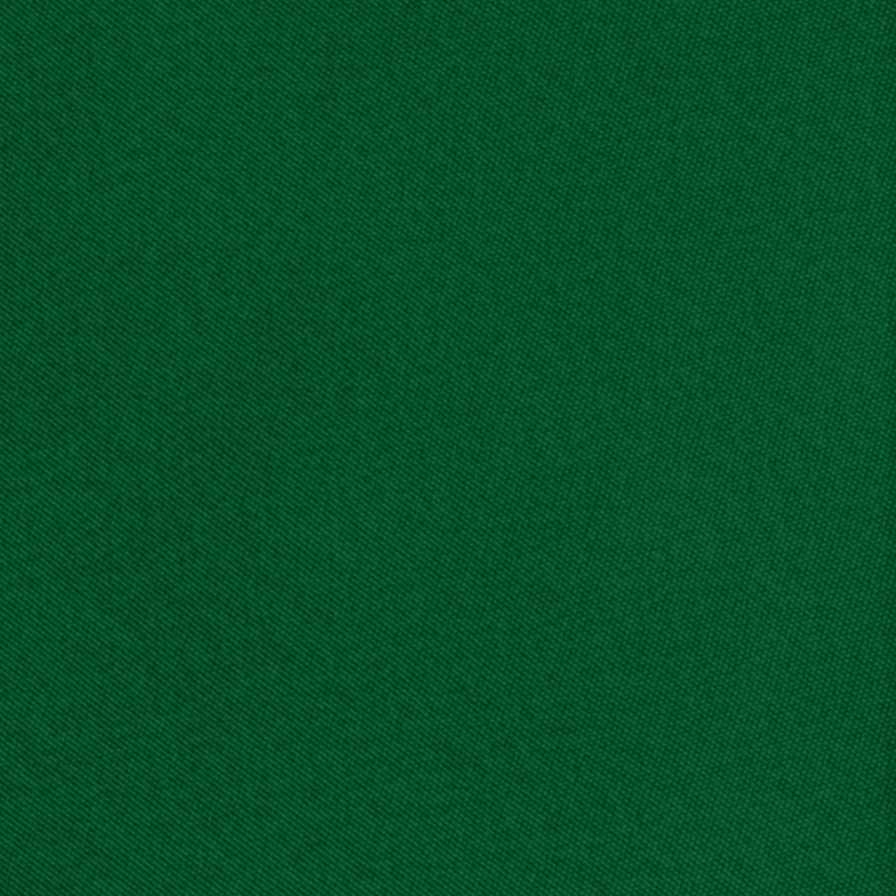
Reproduce this texture procedurally as a Shadertoy shader.

```glsl
float hash(vec2 p) {
    return fract(sin(dot(p, vec2(127.1, 311.7))) * 43758.5453);
}

float noise(vec2 p) {
    vec2 i = floor(p), f = fract(p);
    f = f * f * (3.0 - 2.0 * f);
    return mix(mix(hash(i), hash(i + vec2(1, 0)), f.x),
               mix(hash(i + vec2(0, 1)), hash(i + vec2(1, 1)), f.x), f.y);
}

float wave(float turns) {
    return cos(6.2831853 * turns);
}

void mainImage(out vec4 fragColor, in vec2 fragCoord) {
    vec2 uv = fragCoord / iResolution.xy;

    // Slight drift of the threads
    vec2 drift = vec2(noise(uv * 9.0), noise(uv * 9.0 + 31.0)) - 0.5;
    vec2 p = uv + 0.004 * drift;

    // Twill ribs fall to the right; steeper warp threads cut them into beads
    float rib = dot(p, vec2(104.0, 136.0));
    float warp = dot(p, vec2(150.0, -48.0));
    float beaded = smoothstep(0.2, 0.95, uv.x + 0.15 * (uv.y - 0.5));
    float weave = wave(rib) * mix(0.3, 0.2, beaded)
                + wave(warp) * mix(0.07, 0.16, beaded)
                + wave(rib - warp) * mix(0.03, 0.1, beaded);

    // Uneven yarn: short weft fibres, short warp fibres and fine grain
    float weft = noise(p * vec2(130.0, 290.0)) - 0.5;
    float fibre = noise(p * vec2(290.0, 150.0) + 57.0) - 0.5;
    float grain = noise(uv * 380.0) - 0.5;

    // Broad mottling and soft light
    float mottle = noise(uv * 5.0 + 9.0) + 0.5 * noise(uv * 13.0) - 0.75;
    float light = 0.1 * (uv.x - 0.5) - 0.12 * smoothstep(0.98, 1.0, uv.x);

    float tone = 0.5 + weave + 0.22 * weft + 0.22 * fibre + 0.35 * grain
               + 0.08 * mottle + light;

    // Dark gaps, cloth and lit ridges
    vec3 shadowGreen = vec3(0.0, 0.225, 0.1);
    vec3 clothGreen = vec3(0.022, 0.31, 0.17);
    vec3 ridgeGreen = vec3(0.07, 0.395, 0.24);
    vec3 color = mix(shadowGreen, clothGreen, clamp(tone * 2.0, 0.0, 1.0));
    color = mix(color, ridgeGreen, clamp(tone * 2.0 - 1.0, 0.0, 1.0));
    fragColor = vec4(color, 1.0);
}
```
